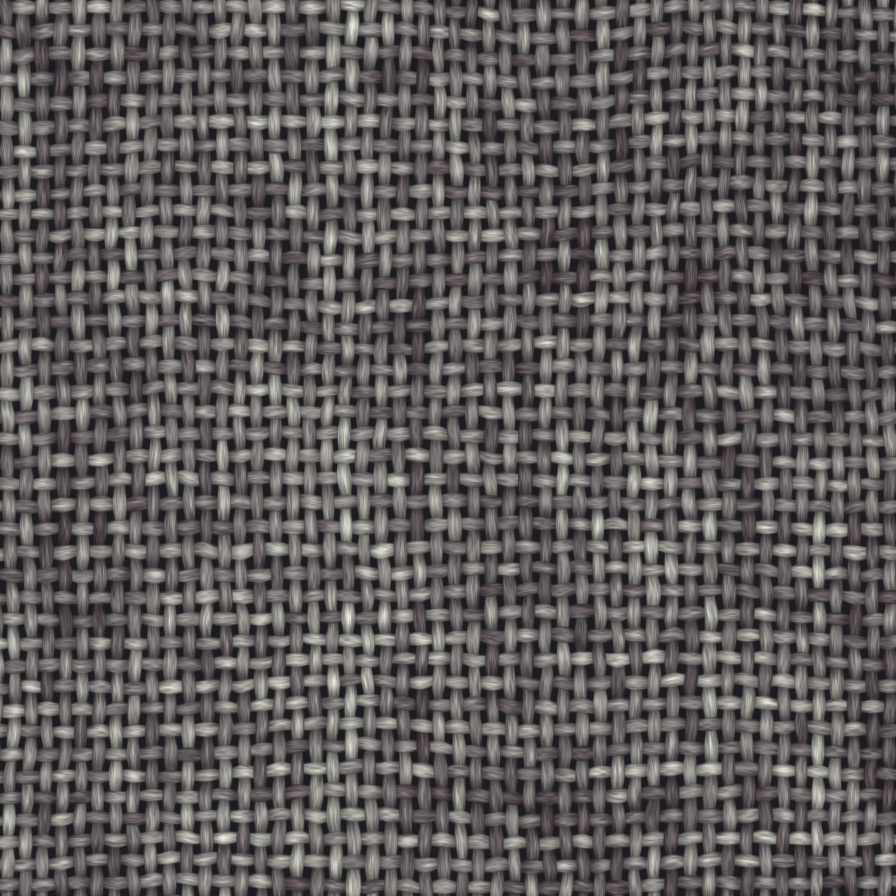
A three.js fragment shader for this texture:

```glsl
// Plain-weave upholstery cloth in mottled mauve and silver-grey yarn.
varying vec2 vUv;

const vec2 THREADS = vec2(50.0, 40.0);     // warp threads across, weft threads down
const float WARP_HALF = 0.34;              // half widths, in thread pitches
const float WEFT_HALF = 0.27;
const float BULGE = 0.045;                 // extra half width on top of a crossing
const float EDGE = 0.06;                   // edge softness
const float WOBBLE = 0.17;                 // sideways drift of one thread
const float CLOTH_DRIFT = 0.65;            // slow distortion of the whole weave
const float FIBRE_CONTRAST = 0.42;
const vec3 GAP = vec3(0.105, 0.105, 0.128);
const vec3 MAUVE = vec3(0.355, 0.315, 0.335);
const vec3 SILVER = vec3(0.735, 0.735, 0.70);
const float PI = 3.14159;

float hash(vec2 p) {
  vec3 q = fract(p.xyx * 0.1031);
  q += dot(q, q.yzx + 33.33);
  return fract((q.x + q.y) * q.z);
}

float noise(vec2 p) {
  vec2 i = floor(p), f = fract(p);
  f = f * f * (3.0 - 2.0 * f);
  return mix(mix(hash(i), hash(i + vec2(1.0, 0.0)), f.x),
             mix(hash(i + vec2(0.0, 1.0)), hash(i + vec2(1.0, 1.0)), f.x), f.y);
}

// One thread: colour in rgb, coverage in a.
// across runs from -0.5 to 0.5, height from -1 (under) to 1 (over).
vec4 thread(float across, float along, float id, float halfWidth, float height, float patchTone) {
  across += WOBBLE * (noise(vec2(id, along * 0.9 + 60.0)) - 0.5);
  halfWidth += BULGE * height + 0.06 * (noise(vec2(id, along * 0.7 + 130.0)) - 0.5);
  float cover = 1.0 - smoothstep(halfWidth - EDGE, halfWidth + EDGE, abs(across));

  // Yarn tone drifts along the thread and differs between threads.
  float tone = 0.62 * noise(vec2(id, along * 0.55)) + 0.22 * hash(vec2(id, 9.0)) + 0.3 * patchTone;
  tone = clamp((tone - 0.57) * 1.25 + 0.43, 0.0, 1.0);

  // Fine fibres follow the yarn with a slight twist.
  float twist = across + 0.12 * along * (hash(vec2(id, 4.0)) - 0.3);
  float fibre = 0.6 * noise(vec2(twist * 8.0 + id * 17.0, along * 1.6))
              + 0.4 * noise(vec2(twist * 17.0 + id * 31.0, along * 3.0));
  tone += FIBRE_CONTRAST * (fibre - 0.5);

  // Rounded profile, darker where the yarn dips below its neighbour.
  float r = across / halfWidth;
  float light = mix(0.58, 1.0, max(0.0, 1.0 - r * r)) * (0.82 + 0.25 * height);
  light *= 0.82 + 0.36 * fibre;
  return vec4(mix(MAUVE, SILVER, tone) * light, cover);
}

void main() {
  // Cloth coordinates, one unit per thread.
  vec2 drift = vec2(noise(vUv * vec2(7.0, 4.0) + 20.0), noise(vUv * vec2(5.0, 6.0) + 50.0));
  vec2 p = vUv * THREADS + CLOTH_DRIFT * (drift - 0.5);
  vec2 cell = floor(p);
  vec2 f = p - cell - 0.5;

  // Warp and weft take turns on top, as on a chequerboard.
  float warpOver = mod(cell.x + cell.y, 2.0);
  float side = 2.0 * warpOver - 1.0;
  float warpHeight = side * cos(PI * f.y);
  float weftHeight = -side * cos(PI * f.x);

  // Broad light and dark areas, stretched along the warp.
  float patchTone = 0.6 * noise(vUv * vec2(11.0, 3.0) + 5.0) + 0.4 * noise(vUv * 13.0 + 80.0);

  vec4 warp = thread(f.x, p.y, cell.x + 10.0, WARP_HALF, warpHeight, patchTone);
  vec4 weft = thread(f.y, p.x, cell.y + 210.0, WEFT_HALF, weftHeight, patchTone);
  weft.rgb *= 1.05;

  vec4 upper = mix(weft, warp, warpOver);
  vec4 lower = mix(warp, weft, warpOver);
  vec3 colour = mix(GAP, lower.rgb, lower.a);
  colour = mix(colour, upper.rgb, upper.a);
  gl_FragColor = vec4(max(colour, GAP * 0.8), 1.0);
}
```
